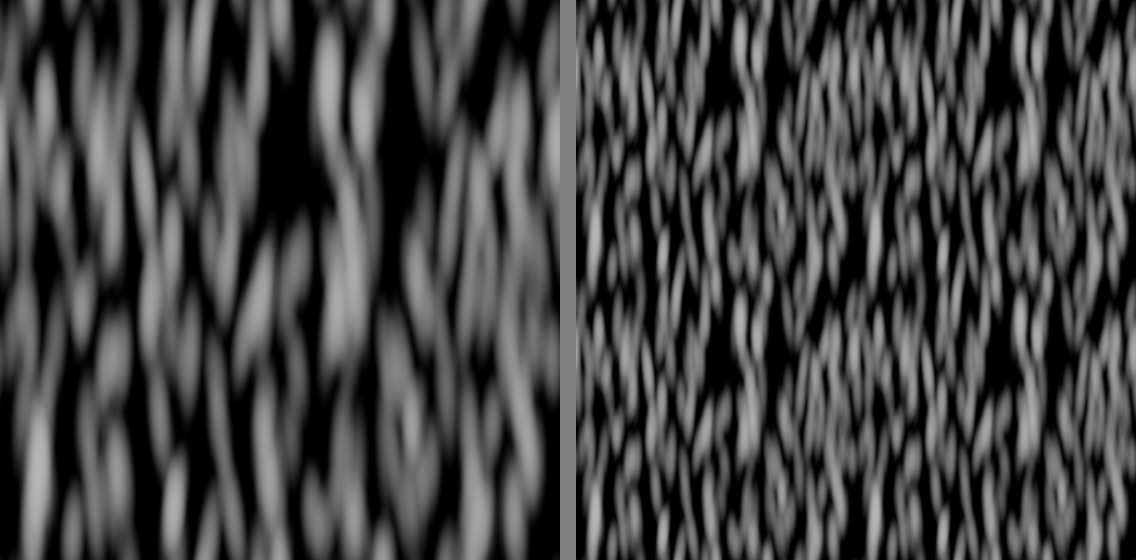
Left, the tile; right, the same tile 2 across and 2 down.
Give the GLSL for this texture, as a Shadertoy shader.

```glsl
// Soft grey strands running upright over black, splitting and merging.
// Slim leaning blobs are scattered over a coarse grid and added up, then the
// lights are compressed. Distances wrap around the canvas, so it tiles.

#define BLOB_COUNT 160
#define GRID vec2(8.0, 4.0)        // coarse cells that even out the scatter
#define BLOB_RADIUS vec2(0.027, 0.14)
#define SIZE_VARIATION 0.25        // spread of the blob length
#define LEAN 0.13                  // strongest sideways slope of a blob
#define MIN_STRENGTH 0.7
#define MAX_STRENGTH 1.3
#define LIGHT_LIMIT 0.75           // brightness the strands approach
#define LIGHT_RATE 0.88            // how quickly they approach it
#define SEED 17.0

// Four random values in 0..1 from one number, without sine
vec4 hash4(float n) {
    vec4 p = fract(vec4(n) * vec4(0.1031, 0.1030, 0.0973, 0.1099));
    p += dot(p, p.wzxy + 33.33);
    return fract((p.xxyz + p.yzzw) * p.zywx);
}

// Smooth bump, 1 in the centre and 0 beyond the radius
float blob(vec2 offset, vec2 radius) {
    vec2 q = offset / radius;
    float falloff = max(1.0 - dot(q, q), 0.0);
    return falloff * falloff;
}

// Sum of all blobs at a point of the tile
float strands(vec2 uv) {
    float sum = 0.0;
    for (int i = 0; i < BLOB_COUNT; i++) {
        float index = float(i);
        vec4 place = hash4(index + SEED);
        vec4 form = hash4(index + SEED + 523.0);

        // Random spot inside the cell, nearest copy across the edges
        vec2 cell = mod(vec2(index, floor((index + 0.5) / GRID.x)), GRID);
        vec2 offset = fract(uv - (cell + place.xy) / GRID + 0.5) - 0.5;

        offset.x -= offset.y * LEAN * (2.0 * form.x - 1.0);
        vec2 radius = BLOB_RADIUS;
        radius.y *= 1.0 + SIZE_VARIATION * (2.0 * form.y - 1.0);
        sum += blob(offset, radius) * mix(MIN_STRENGTH, MAX_STRENGTH, form.z);
    }
    return sum;
}

void mainImage(out vec4 fragColor, in vec2 fragCoord) {
    vec2 uv = fragCoord / iResolution.xy;
    float grey = LIGHT_LIMIT * (1.0 - exp(-LIGHT_RATE * strands(uv)));
    fragColor = vec4(vec3(grey), 1.0);
}
```
